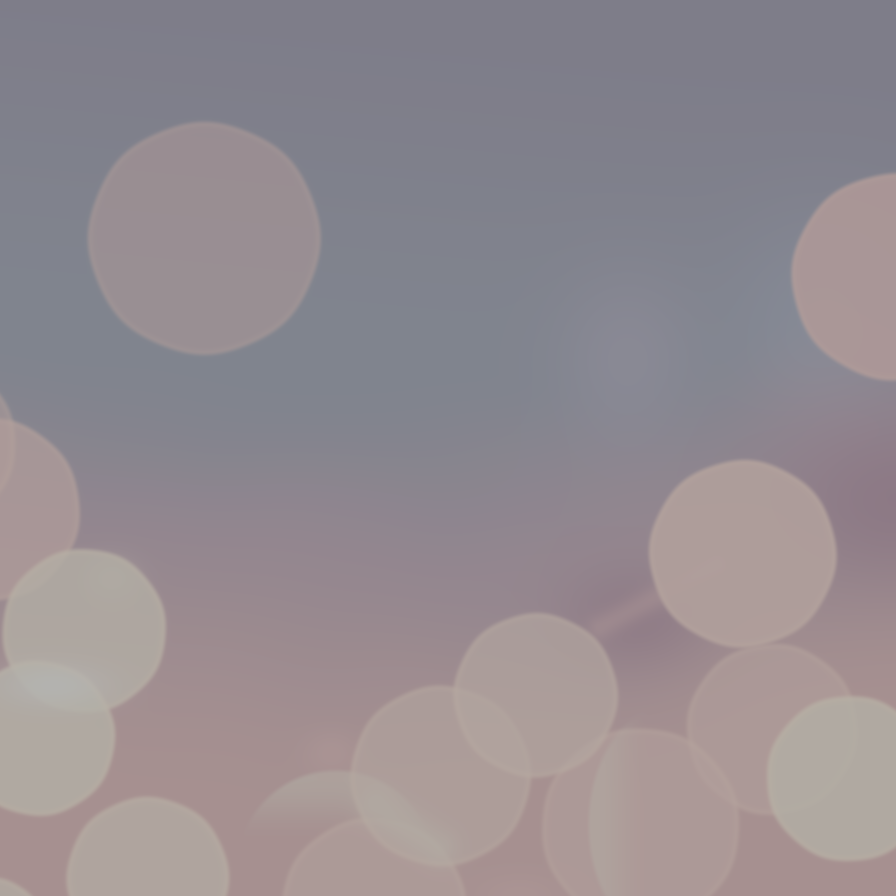
Give the GLSL for this background, as a Shadertoy shader.

```glsl
#define SKY_TOP vec3(0.495, 0.490, 0.538)
#define SKY_LOW vec3(0.503, 0.517, 0.557)
#define MAUVE vec3(0.575, 0.525, 0.560)
#define ROSE vec3(0.650, 0.565, 0.565)
#define PLUM vec3(0.530, 0.445, 0.500)
#define PINK vec3(0.690, 0.600, 0.595)
#define CREAM vec3(0.700, 0.690, 0.650)
#define EDGE 0.0035
#define RIM_GAIN 0.10
#define HAZE_WARP 0.035
#define DISC_COUNT 15

// Disc centre and radius
const vec3 discs[DISC_COUNT] = vec3[DISC_COUNT](
    vec3(0.228, 0.734, 0.129), vec3(0.999, 0.691, 0.115), vec3(-0.013, 0.431, 0.102),
    vec3(-0.078, 0.505, 0.095), vec3(0.094, 0.296, 0.091), vec3(0.042, 0.176, 0.086),
    vec3(0.165, 0.020, 0.090), vec3(0.829, 0.382, 0.104), vec3(0.862, 0.186, 0.095),
    vec3(0.948, 0.131, 0.092), vec3(0.715, 0.077, 0.110), vec3(0.417, -0.016, 0.103),
    vec3(0.492, 0.134, 0.100), vec3(0.598, 0.224, 0.091), vec3(-0.010, -0.040, 0.060));

// Disc tone (pink to cream) and opacity
const vec2 finishes[DISC_COUNT] = vec2[DISC_COUNT](
    vec2(0.00, 0.52), vec2(0.00, 0.85), vec2(0.15, 0.72), vec2(0.15, 0.50), vec2(0.88, 0.80),
    vec2(0.95, 0.80), vec2(0.75, 0.78), vec2(0.28, 0.90), vec2(0.25, 0.60), vec2(0.95, 0.80),
    vec2(0.22, 0.62), vec2(0.30, 0.60), vec2(0.50, 0.62), vec2(0.50, 0.70), vec2(0.90, 0.70));

vec2 gradientAt(vec2 cell) {
    float n = fract(sin(dot(cell, vec2(127.1, 311.7))) * 43758.55);
    return vec2(cos(6.2832 * n), sin(6.2832 * n));
}

float gradientNoise(vec2 p) {
    vec2 i = floor(p), f = fract(p);
    vec2 u = f * f * f * (f * (f * 6.0 - 15.0) + 10.0);
    vec2 e = vec2(0.0, 1.0);
    float low = mix(dot(gradientAt(i), f), dot(gradientAt(i + e.yx), f - e.yx), u.x);
    float high = mix(dot(gradientAt(i + e), f - e), dot(gradientAt(i + e.yy), f - e.yy), u.x);
    return mix(low, high, u.y);
}

float glow(vec2 p, vec2 centre, vec2 radius) {
    vec2 d = (p - centre) / radius;
    return exp(-dot(d, d));
}

float streak(vec2 p, vec2 a, vec2 b, float width) {
    vec2 ab = b - a;
    float h = clamp(dot(p - a, ab) / dot(ab, ab), 0.0, 1.0);
    float d = length(p - a - h * ab) / width;
    return exp(-d * d);
}

// Blue-grey sky sinking into rose haze
vec3 backdrop(vec2 p) {
    float lift = 0.10 * smoothstep(0.65, 1.0, p.x) + 0.04 * smoothstep(0.4, 0.0, p.x);
    float height = p.y - lift + HAZE_WARP * gradientNoise(p * 5.0);
    vec3 sky = mix(SKY_LOW, SKY_TOP, smoothstep(0.6, 1.0, p.y + 0.1 * (p.x - 0.5)));
    vec3 haze = mix(ROSE, MAUVE, smoothstep(0.10, 0.42, height));
    vec3 color = mix(haze, sky, smoothstep(0.36, 0.58, height));

    color = mix(color, PLUM, 0.55 * glow(p, vec2(0.71, 0.31), vec2(0.085, 0.060)));
    color = mix(color, PLUM, 0.65 * glow(p, vec2(1.00, 0.44), vec2(0.130, 0.100)));
    color += vec3(0.035, 0.020, 0.025) * glow(p, vec2(0.70, 0.60), vec2(0.075, 0.100));
    color += vec3(0.020, 0.025, 0.030) * glow(p, vec2(0.92, 0.65), vec2(0.100, 0.120));
    return mix(color, PINK, 0.40 * streak(p, vec2(0.67, 0.30), vec2(0.80, 0.37), 0.014));
}

void mainImage(out vec4 fragColor, in vec2 fragCoord) {
    vec2 p = fragCoord / iResolution.y;
    float soft = max(EDGE, 1.2 / iResolution.y);
    vec3 color = backdrop(p);

    // Pale crescent and blurred bud at the lower centre
    float crescent = smoothstep(soft, -soft, length(p - vec2(0.375, 0.030)) - 0.110);
    color = mix(color, CREAM, 0.55 * crescent * smoothstep(0.06, 0.135, p.y));
    color = mix(color, PINK, 0.45 * glow(p, vec2(0.370, 0.160), vec2(0.030, 0.025)));
    color = mix(color, PINK, 0.45 * glow(p, vec2(0.580, 0.000), vec2(0.050, 0.025)));

    // Translucent discs with thin bright rims
    for (int i = 0; i < DISC_COUNT; i++) {
        vec2 offset = p - discs[i].xy;
        float angle = atan(offset.y, offset.x);
        float radius = discs[i].z * (1.0 + 0.006 * cos(8.0 * angle + float(i)));
        float d = length(offset) - radius;
        float inside = smoothstep(soft, -soft, d);
        float rim = exp(-pow((d + 0.002) / (soft * 1.2), 2.0));
        vec3 tint = mix(PINK, CREAM, finishes[i].x);
        color = mix(color, tint, finishes[i].y * inside);
        color = mix(color, vec3(0.76, 0.70, 0.64), RIM_GAIN * (1.0 + finishes[i].x) * rim);
    }

    // Bright folds inside the lower discs
    float petal = length((p - vec2(0.745, 0.080)) / vec2(0.088, 0.130)) - 1.0;
    float fold = smoothstep(0.04, -0.04, petal) * smoothstep(0.725, 0.660, p.x);
    color = mix(color, CREAM, 0.45 * fold);
    color = mix(color, CREAM, 0.45 * streak(p, vec2(0.42, 0.10), vec2(0.49, 0.055), 0.022));
    color = mix(color, vec3(0.71, 0.72, 0.73), 0.5 * glow(p, vec2(0.060, 0.235), vec2(0.060, 0.025)));
    color = mix(color, CREAM, 0.35 * glow(p, vec2(0.125, 0.355), vec2(0.030, 0.025)));

    fragColor = vec4(color, 1.0);
}
```
